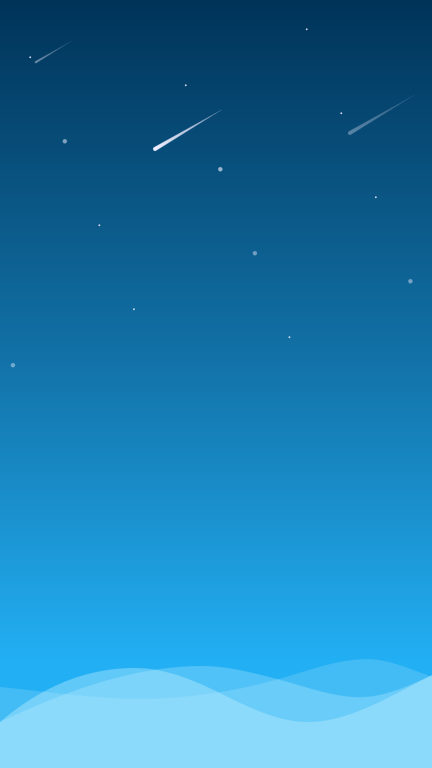
Write a Shadertoy shader that draws this background.

```glsl
// Blue evening sky with stars, three slanted meteors and translucent waves below.

// Lengths are in canvas widths; the canvas is CANVAS_HEIGHT widths tall.
const float CANVAS_HEIGHT = 16.0 / 9.0;

const vec3 SKY_TOP = vec3(0.0, 0.20, 0.345);
const vec3 SKY_MIDDLE = vec3(0.07, 0.445, 0.655);
const vec3 SKY_LOW = vec3(0.135, 0.685, 0.955);
const float SKY_MIDDLE_DEPTH = 0.465;
const float SKY_LOW_DEPTH = 0.86;

const vec3 WAVE_COLOR = vec3(0.75, 0.94, 1.0);
const vec3 WAVE_OPACITY = vec3(0.21, 0.30, 0.40);

const vec3 LIGHT_COLOR = vec3(0.94, 0.93, 1.0);
const vec2 METEOR_DIRECTION = normalize(vec2(1.7, 1.0));
const float METEOR_TAPER = 0.026;

const int STAR_COUNT = 13;
const vec2 STAR_START = vec2(0.71, 1.71);
const vec2 STAR_STEP = vec2(0.36, 0.0648);
const float STAR_SMALL = 0.0019;
const float STAR_LARGE = 0.005;

// Wave crests as knots: x, height, slope.
const vec3 BACK_WAVE[5] = vec3[5](
    vec3(0.0, 0.1875, -0.10), vec3(0.324, 0.160, 0.0), vec3(0.645, 0.206, 0.28),
    vec3(0.850, 0.252, 0.0), vec3(1.0, 0.211, -0.35));
const vec3 MIDDLE_WAVE[5] = vec3[5](
    vec3(0.0, 0.1065, 0.47), vec3(0.468, 0.236, 0.0), vec3(0.641, 0.206, -0.26),
    vec3(0.833, 0.164, 0.0), vec3(1.0, 0.215, 0.47));
const vec3 FRONT_WAVE[5] = vec3[5](
    vec3(0.0, 0.1065, 0.85), vec3(0.3125, 0.2315, 0.0), vec3(0.514, 0.171, -0.50),
    vec3(0.713, 0.1065, 0.0), vec3(1.0, 0.215, 0.50));

float pixelSize;

// Antialiased fill of a signed distance.
float coverage(float dist) {
    return smoothstep(0.75, -0.75, dist / pixelSize);
}

float hash(float n) {
    return fract(sin(n * 12.9898) * 43758.5);
}

vec3 skyColor(float depth) {
    vec3 upper = mix(SKY_TOP, SKY_MIDDLE, clamp(depth / SKY_MIDDLE_DEPTH, 0.0, 1.0));
    float lower = (depth - SKY_MIDDLE_DEPTH) / (SKY_LOW_DEPTH - SKY_MIDDLE_DEPTH);
    return mix(upper, SKY_LOW, clamp(lower, 0.0, 1.0));
}

// Evenly spread stars: x wraps by a fixed step while y descends.
float stars(vec2 p) {
    float light = 0.0;
    for (int i = 0; i < STAR_COUNT; i++) {
        float n = float(i);
        vec2 center = vec2(fract(STAR_START.x + n * STAR_STEP.x),
                           STAR_START.y - n * STAR_STEP.y);
        float large = step(3.5, n) * step(mod(n, 4.0), 1.5);
        float radius = mix(STAR_SMALL, STAR_LARGE, large);
        float opacity = mix(0.95, mix(0.3, 0.75, hash(n)), large);
        light = max(light, opacity * coverage(length(p - center) - radius));
    }
    return light;
}

// Round head at the lower left, narrowing to a faint tail.
float meteor(vec2 p, vec2 head, float tailLength, float opacity) {
    vec2 offset = p - head;
    float along = clamp(dot(offset, METEOR_DIRECTION) / tailLength, 0.0, 1.0);
    float dist = length(offset - METEOR_DIRECTION * tailLength * along);
    float radius = METEOR_TAPER * tailLength * (1.0 - along);
    return opacity * (1.0 - 0.5 * along) * coverage(dist - radius);
}

// Cubic Hermite curve through the knots.
float crestHeight(float x, vec3 knots[5]) {
    int i = 0;
    while (i < 3 && x > knots[i + 1].x) i++;
    vec3 a = knots[i], b = knots[i + 1];
    float span = b.x - a.x;
    float t = (x - a.x) / span;
    float u = 1.0 - t;
    return mix(a.y, b.y, t * t * (3.0 - 2.0 * t))
         + span * t * u * (a.z * u - b.z * t);
}

void mainImage(out vec4 fragColor, in vec2 fragCoord) {
    vec2 p = fragCoord / iResolution.xy * vec2(1.0, CANVAS_HEIGHT);
    pixelSize = 1.0 / iResolution.x;

    vec3 color = skyColor(1.0 - p.y / CANVAS_HEIGHT);

    // Stars and meteors
    float light = stars(p);
    light = max(light, meteor(p, vec2(0.359, 1.433), 0.178, 1.0));
    light = max(light, meteor(p, vec2(0.810, 1.470), 0.172, 0.35));
    light = max(light, meteor(p, vec2(0.083, 1.634), 0.094, 0.45));
    color = mix(color, LIGHT_COLOR, light);

    // Overlapping waves
    vec3 crests = vec3(crestHeight(p.x, BACK_WAVE),
                       crestHeight(p.x, MIDDLE_WAVE),
                       crestHeight(p.x, FRONT_WAVE));
    for (int i = 0; i < 3; i++)
        color = mix(color, WAVE_COLOR, WAVE_OPACITY[i] * coverage(p.y - crests[i]));

    fragColor = vec4(color, 1.0);
}
```
